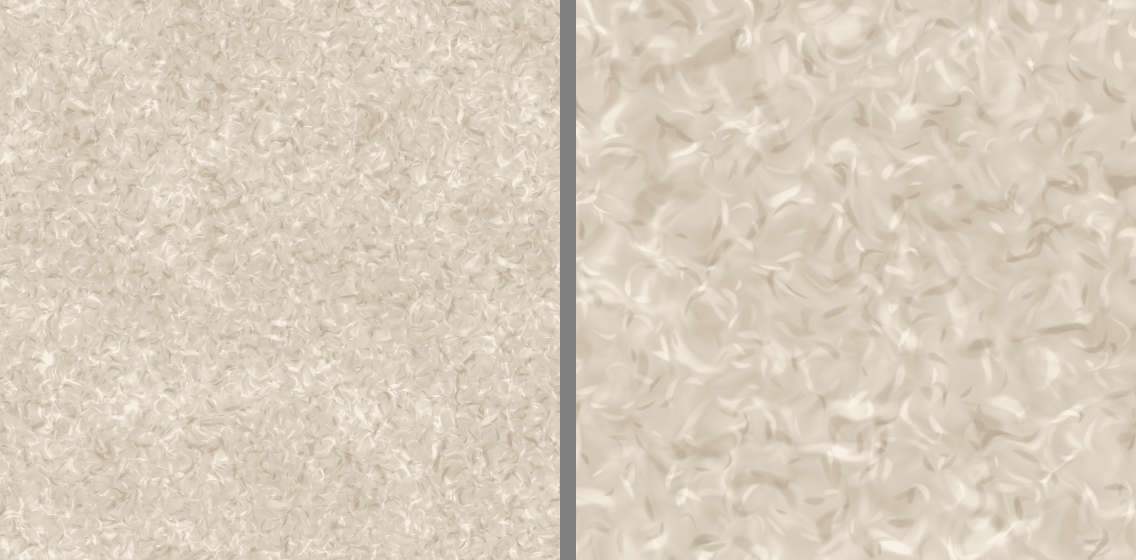
Left, the full canvas; right, a detail of the centre.
Reproduce this texture procedurally as a three.js fragment shader.

```glsl
varying vec2 vUv;

#define BASE_COLOR vec3(0.855, 0.810, 0.742)
#define DEEP_COLOR vec3(0.775, 0.722, 0.640)
#define PALE_COLOR vec3(0.940, 0.903, 0.852)
#define WARP_SCALE 21.0
#define WARP_AMOUNT 0.018
#define FLAKE_SCALE 26.0
#define FLAKE_CONTRAST 0.95
#define MOTTLE_SCALE 52.0
#define MOTTLE_CONTRAST 0.75
#define VEIN_SCALE 25.0
#define VEIN_STRENGTH 1.05
#define CLOUD_CONTRAST 0.38

vec2 hash2(vec2 p) {
  vec3 q = fract(vec3(p.xyx) * vec3(0.1031, 0.1030, 0.0973));
  q += dot(q, q.yzx + 33.33);
  return fract((q.xx + q.yz) * q.zy);
}

vec2 gradientAt(vec2 cell) {
  float angle = 6.2832 * hash2(cell + 71.0).x;
  return vec2(cos(angle), sin(angle));
}

// Gradient noise, roughly -0.7 to 0.7
float noise(vec2 p) {
  vec2 i = floor(p);
  vec2 f = p - i;
  vec2 u = f * f * f * (f * (f * 6.0 - 15.0) + 10.0);
  vec2 e = vec2(1.0, 0.0);
  float low = mix(dot(gradientAt(i), f), dot(gradientAt(i + e), f - e), u.x);
  float high = mix(dot(gradientAt(i + e.yx), f - e.yx),
                   dot(gradientAt(i + 1.0), f - 1.0), u.x);
  return mix(low, high, u.y);
}

vec2 noise2(vec2 p) {
  return vec2(noise(p), noise(p + vec2(37.2, 91.7)));
}

// Bent slivers in random directions, each lighter or darker than the ground
float flakes(vec2 p, float seed) {
  vec2 cell = floor(p);
  float tone = 0.0;
  for (int y = -1; y <= 1; y++) {
    for (int x = -1; x <= 1; x++) {
      vec2 id = cell + vec2(float(x), float(y));
      vec2 place = hash2(id + seed);
      vec2 form = hash2(id + seed + 19.0);
      vec2 look = hash2(id + seed + 47.0);
      float c = cos(6.2832 * form.x);
      float s = sin(6.2832 * form.x);
      vec2 d = mat2(c, -s, s, c) * (p - id - place);
      d.y += (look.y - 0.5) * 2.4 * d.x * d.x;
      vec2 size = vec2(mix(0.3, 0.7, form.y), mix(0.08, 0.24, look.y * form.y + 0.2));
      float cover = 1.0 - smoothstep(0.45, 1.0, length(d / size));
      tone += cover * (look.x * 2.0 - 1.0);
    }
  }
  return tone;
}

// Thin bright lines along the zero crossings of the noise
float vein(vec2 p, float width) {
  return 1.0 - smoothstep(0.0, width, abs(noise(p)));
}

void main() {
  vec2 warp = noise2(vUv * WARP_SCALE) * WARP_AMOUNT;
  warp += noise2(vUv * WARP_SCALE * 2.3 + 11.0) * WARP_AMOUNT * 0.5;
  vec2 p = vUv + warp;

  // Broad clouds
  float cloud = noise(vUv * 5.0 + 3.0) + 0.8 * noise(vUv * 12.0 + 8.0);
  float shade = cloud * CLOUD_CONTRAST;

  // Mottled ground and fine grain
  shade += noise(p * MOTTLE_SCALE) * MOTTLE_CONTRAST;
  shade += noise(p * MOTTLE_SCALE * 2.1 + 5.0) * MOTTLE_CONTRAST * 0.65;

  // Overlapping flakes, large to small
  float scale = FLAKE_SCALE;
  for (int i = 0; i < 4; i++) {
    float seed = 100.0 + 53.0 * float(i);
    shade += flakes((vUv + warp * 0.6) * scale, seed) * FLAKE_CONTRAST;
    scale *= 1.4;
  }

  // Broken pale veins, gathered in patches
  float patches = smoothstep(-0.15, 0.5, cloud * 0.6 + noise(vUv * 17.0 + 29.0));
  float breaks = smoothstep(-0.2, 0.25, noise(p * 44.0 + 61.0));
  float veins = vein(p * VEIN_SCALE + 17.0, 0.13);
  veins = max(veins, 0.8 * vein(p * VEIN_SCALE * 1.7 + 43.0, 0.17));
  shade += veins * patches * breaks * VEIN_STRENGTH;

  // Ground to deep tan on one side, to cream on the other
  shade = clamp(shade - 0.03, -1.35, 1.4);
  vec3 color = mix(BASE_COLOR, DEEP_COLOR, max(-shade, 0.0));
  color += (PALE_COLOR - BASE_COLOR) * max(shade, 0.0);
  gl_FragColor = vec4(color, 1.0);
}
```
